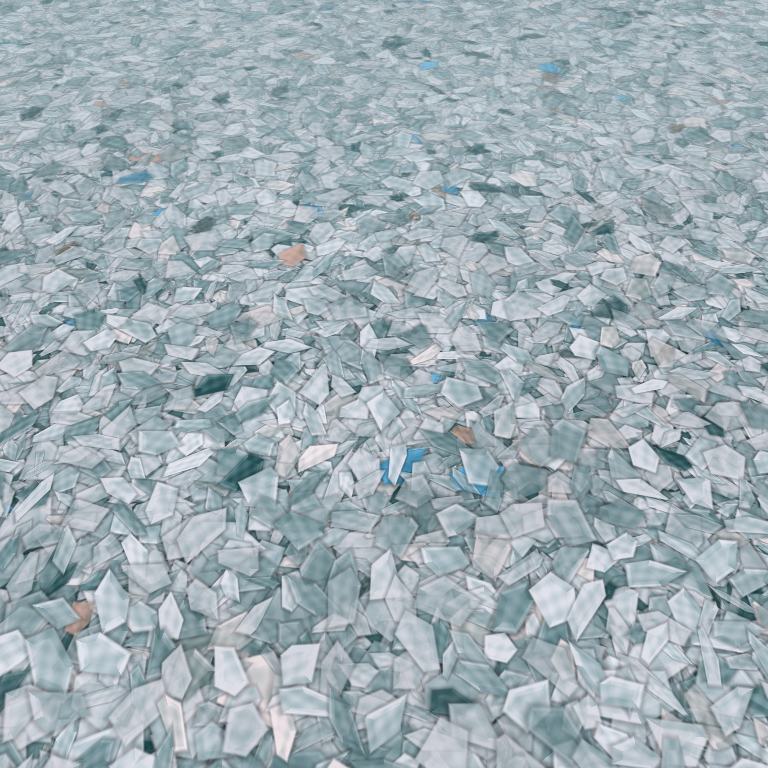
Give the GLSL for this texture, as a Shadertoy shader.

```glsl
vec4 hash4(vec3 p) {
    vec4 q = fract(p.xyzx * vec4(.1031, .1030, .0973, .1099));
    q += dot(q, q.wzxy + 33.33);
    return fract((q.xxyz + q.yzzw) * q.zywx);
}

// Teal shadow to pale blue-grey light
vec3 glassColor(float tone) {
    float t = clamp(tone, 0., 1.08);
    vec3 c = mix(vec3(.10, .27, .29), vec3(.84, .865, .90), t);
    return c + vec3(0., .1, .1) * t * (1. - t);
}

// One translucent five-sided shard with bevels, a lit rim and a soft shadow
void paintShard(inout vec3 color, vec2 p, vec4 shape, vec4 kind, float blur) {
    float turn = 3.1416 * shape.z;
    float thin = mix(.3, .85, shape.w);
    p = mat2(cos(turn), -sin(turn), sin(turn), cos(turn)) * p;
    p.y /= thin;
    if (dot(p, p) > 1.4) return;

    float d = -9., facet = 0.;
    for (int i = 0; i < 5; i++) {
        float edge = fract(kind.w * (13. + 7. * float(i)));
        float angle = 6.2832 * (float(i) + .6 * edge) / 5.;
        float side = dot(p, vec2(cos(angle), sin(angle))) - mix(.3, .66, fract(edge * 9.7));
        if (side > d) { d = side; facet = edge; }
    }

    float bevel = smoothstep(-.22, -.16, d);
    float rim = exp(-900. * (d + .06) * (d + .06)) * step(.5, facet);
    float tone = 1.02 - .62 * kind.x * kind.x;
    tone += .3 * (facet - .5) * bevel + .16 * rim + .12 * p.y;
    tone += .06 * sin(5. * p.x + 13. * p.y + 40. * kind.z);
    tone += .04 * sin(17. * p.x - 9. * p.y + 70. * kind.w);
    if (kind.x > .975) tone -= .3;

    // Rare tinted pieces: blush, brown and blue
    vec3 glass = glassColor(tone);
    glass += vec3(.06, .01, -.01) * step(.93, kind.z);
    if (kind.z > .994) glass *= vec3(.85, .72, .66);
    if (kind.z < .004) glass *= vec3(.45, .85, 1.05);

    float soft = blur / sqrt(thin);
    color *= 1. - .2 * smoothstep(.14, 0., d);
    float cover = smoothstep(soft, -soft, d);
    color = mix(color, glass, cover * mix(.6, .97, kind.y));
}

void mainImage(out vec4 fragColor, in vec2 fragCoord) {
    vec2 uv = fragCoord / iResolution.xy;

    // Receding ground plane
    float zoom = 18. / (1.5 - uv.y);
    vec2 ground = vec2((uv.x - .5) * zoom, 1.35 * zoom);
    float focusBlur = .0014 + .0022 * smoothstep(.55, 1., uv.y)
                    + .0008 * smoothstep(.3, 0., uv.y);

    vec3 color = glassColor(.36 + .15 * sin(ground.x * 2.3 + 2. * sin(ground.y * 1.7)));

    // Stacked layers of scattered shards, painted far to near
    for (int layer = 0; layer < 8; layer++) {
        float id = float(layer);
        float scale = .75 + 1.15 * fract(id * .618);
        vec2 p = ground * scale + id * vec2(7.31, 3.77) + 80.;
        vec2 cell = floor(p);
        for (int j = 1; j >= -1; j--) {
            for (int i = -1; i <= 1; i++) {
                vec2 c = cell + vec2(i, j);
                vec4 shape = hash4(vec3(c, id * 5.3 + 1.));
                vec4 kind = hash4(vec3(c.yx, id * 9.1 + 47.));
                vec2 center = c + .1 + .8 * shape.xy;
                paintShard(color, p - center, shape, kind, focusBlur * zoom * scale);
            }
        }
    }

    // Broad light drift and distance haze
    color *= 1. + .03 * sin(uv.x * 7. + 3. * sin(uv.y * 5.)) * sin(uv.y * 9. + 1.);
    color = mix(color, vec3(.67, .75, .78), .4 * smoothstep(.5, 1., uv.y));
    fragColor = vec4(clamp(color, 0., 1.), 1.);
}
```
